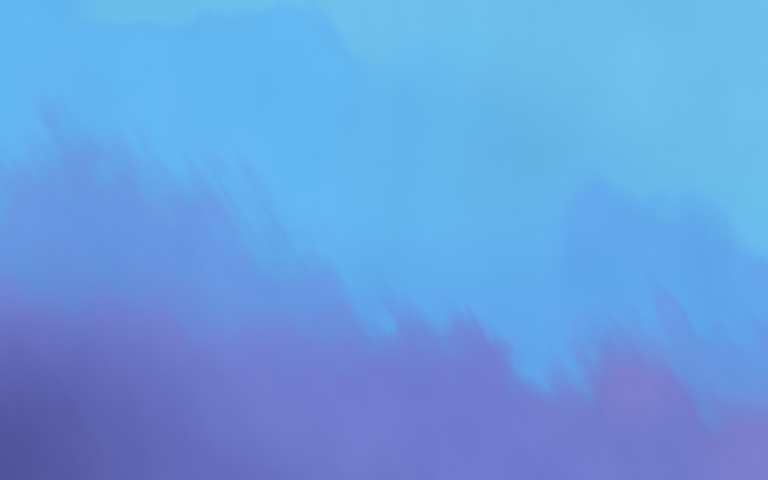
Write a Shadertoy shader that draws this background.

```glsl
// Painted wash running from pale cyan sky down to deep indigo.
// Each pigment layer has a height profile across x; fractal noise and
// slanted bristle streaks break up its edge before it is blended in.

float hash(vec2 p) {
    vec3 q = fract(vec3(p.xyx) * 0.1031);
    q += dot(q, q.yzx + 33.33);
    return fract((q.x + q.y) * q.z);
}

float valueNoise(vec2 p) {
    vec2 cell = floor(p);
    vec2 f = fract(p);
    f = f * f * (3.0 - 2.0 * f);
    float low = mix(hash(cell), hash(cell + vec2(1, 0)), f.x);
    float high = mix(hash(cell + vec2(0, 1)), hash(cell + vec2(1, 1)), f.x);
    return mix(low, high, f.y);
}

// Fractal noise centred on zero
float fbm(vec2 p) {
    float sum = 0.0;
    float amplitude = 0.5;
    for (int i = 0; i < 6; i++) {
        sum += amplitude * (valueNoise(p) - 0.5);
        p = mat2(1.6, 1.2, -1.2, 1.6) * p + 17.3;
        amplitude *= 0.52;
    }
    return sum;
}

// Noise stretched along a direction, like dry bristles
float bristles(vec2 p, float angle, vec2 scale) {
    float c = cos(angle);
    float s = sin(angle);
    vec2 along = vec2(c * p.x + s * p.y, c * p.y - s * p.x);
    return fbm(along * scale);
}

// Coverage below a given height
float below(float y, float height, float softness) {
    return smoothstep(-softness, softness, height - y);
}

// Soft elliptical spot
float spot(vec2 uv, vec2 centre, vec2 radius) {
    vec2 d = (uv - centre) / radius;
    return exp(-dot(d, d));
}

void mainImage(out vec4 fragColor, in vec2 fragCoord) {
    vec2 uv = fragCoord / iResolution.xy;
    vec2 p = fragCoord / iResolution.y;
    float x = uv.x;
    float y = uv.y;

    const vec3 SKY = vec3(0.385, 0.715, 0.940);
    const vec3 PALE = vec3(0.435, 0.755, 0.915);
    const vec3 TEAL = vec3(0.385, 0.695, 0.890);
    const vec3 AZURE = vec3(0.380, 0.645, 0.920);
    const vec3 CORNFLOWER = vec3(0.405, 0.580, 0.875);
    const vec3 PERIWINKLE = vec3(0.440, 0.485, 0.805);
    const vec3 INDIGO = vec3(0.385, 0.410, 0.725);
    const vec3 DEEP = vec3(0.315, 0.325, 0.600);
    const vec3 MAUVE = vec3(0.510, 0.490, 0.780);

    // Shared textures
    float cloud = fbm(p * 3.0 + 4.0);
    float rough = fbm(p * 9.0 + 31.0);
    float streak = bristles(p, -1.05, vec2(5.0, 26.0));
    float upright = bristles(p, 1.5, vec2(2.5, 9.0));

    // Sky, with a pale wash at upper right and a ragged strip along the top
    vec3 color = SKY;
    float paleEdge = 1.04 - 0.16 * smoothstep(0.38, 0.50, x)
                   - 0.40 * smoothstep(0.48, 1.0, x);
    float paleMask = 1.0 - below(y, paleEdge + 0.16 * cloud + 0.08 * rough,
                                 mix(0.015, 0.20, smoothstep(0.40, 0.65, x)));
    color = mix(color, PALE, 0.9 * paleMask);
    float strip = smoothstep(0.08, 0.14, x) * (1.0 - smoothstep(0.36, 0.46, x));
    float stripMask = 1.0 - below(y, 0.965 + 0.10 * rough, 0.012);
    color = mix(color, PALE, 0.75 * strip * stripMask);
    color = mix(color, TEAL, 0.75 * spot(uv, vec2(0.68, 0.66), vec2(0.15, 0.16)));

    // Azure bank: gentle in the middle, crisp and falling on the right
    float rightSide = smoothstep(0.70, 0.78, x);
    float azureEdge = mix(0.46, 0.62 - 0.72 * (x - 0.75), rightSide);
    float azureMask = below(y, azureEdge + 0.20 * cloud + 0.12 * rough,
                            mix(0.18, 0.05, rightSide));
    color = mix(color, AZURE, 0.85 * azureMask);

    // Cornflower: broad scumbled slope on the left, low shelf on the right
    float cornEdge = 0.67 - 0.12 * smoothstep(0.05, 0.33, x)
                   - 0.18 * smoothstep(0.30, 0.52, x)
                   - 0.12 * smoothstep(0.58, 0.70, x)
                   + 0.09 * smoothstep(0.76, 0.86, x);
    float cornMask = below(y, cornEdge + 0.14 * cloud + 0.20 * rough + 0.22 * streak,
                           mix(0.13, 0.06, smoothstep(0.35, 0.6, x)));
    color = mix(color, CORNFLOWER, cornMask * mix(0.92, 0.72, rightSide));

    // Periwinkle body
    float periEdge = 0.43 - 0.14 * smoothstep(0.0, 0.35, x)
                   + 0.02 * smoothstep(0.38, 0.52, x)
                   - 0.13 * smoothstep(0.61, 0.72, x)
                   + 0.04 * smoothstep(0.75, 0.80, x)
                   - 0.09 * smoothstep(0.83, 0.96, x);
    float periMask = below(y, periEdge + 0.14 * cloud + 0.12 * rough + 0.10 * streak,
                           mix(0.11, 0.07, smoothstep(0.3, 0.6, x)));
    color = mix(color, PERIWINKLE, periMask);

    // Dark lower left corner and a warm tint at lower right
    float indigoEdge = 0.31 - 0.75 * x + 0.22 * cloud + 0.12 * rough;
    color = mix(color, INDIGO, 0.85 * below(y, indigoEdge, 0.15));
    color = mix(color, DEEP, 0.9 * spot(uv, vec2(0.0, 0.02), vec2(0.17, 0.22)));
    color = mix(color, MAUVE, 0.55 * spot(uv, vec2(0.82, 0.20), vec2(0.06, 0.08)));
    color = mix(color, MAUVE, 0.60 * spot(uv, vec2(1.0, 0.06), vec2(0.09, 0.12)));

    // Faint pigment grain
    color += 0.025 * upright + 0.022 * rough + 0.02 * streak * cornMask;
    fragColor = vec4(clamp(color, 0.0, 1.0), 1.0);
}
```
